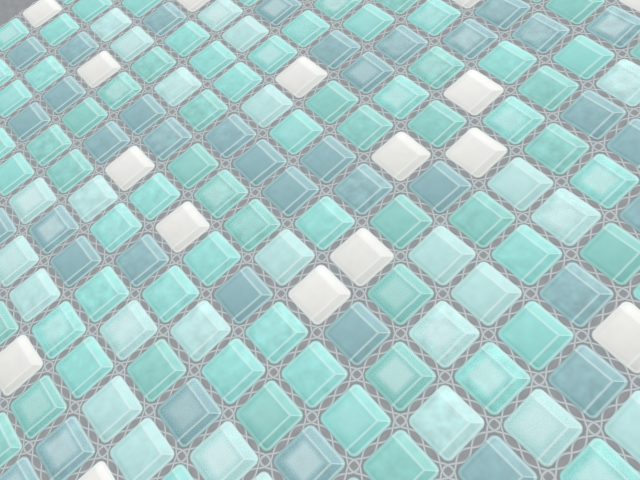
Give the GLSL for this texture, as a Shadertoy shader.

```glsl
const vec3 WHITE = vec3(.91, .91, .895);
const vec3 PALE  = vec3(.73, .885, .88);
const vec3 AQUA  = vec3(.61, .86, .84);
const vec3 TEAL  = vec3(.58, .81, .785);
const vec3 BLUE  = vec3(.58, .725, .745);
const vec3 HOLE  = vec3(.59, .605, .615);
const vec3 MESH  = vec3(.79, .83, .84);

vec2 hash2(vec2 p) {
    vec3 q = fract(p.xyx * vec3(.1031, .1030, .0973));
    q += dot(q, q.yzx + 33.33);
    return fract((q.xx + q.yz) * q.zy);
}

float corner(vec2 cell, vec2 f, vec2 o) {
    return dot(hash2(cell + o) * 2. - 1., f - o);
}

float gradientNoise(vec2 p) {
    vec2 c = floor(p), f = p - c, s = f * f * f * (f * (f * 6. - 15.) + 10.);
    return mix(mix(corner(c, f, vec2(0)), corner(c, f, vec2(1, 0)), s.x),
               mix(corner(c, f, vec2(0, 1)), corner(c, f, vec2(1)), s.x), s.y);
}

float roundBox(vec2 p, float halfSize, float radius) {
    vec2 q = abs(p) - halfSize + radius;
    return length(max(q, 0.)) + min(max(q.x, q.y), 0.) - radius;
}

// One white tile per block of nine, glass tints elsewhere
vec3 tileColor(vec2 id) {
    vec2 block = floor((id + .5) / 3.);
    if (distance(id - 3. * block, floor(3. * hash2(block + 7.))) < .5) return WHITE;
    float pick = hash2(id + 41.).x;
    return pick < .29 ? BLUE : pick < .54 ? TEAL : pick < .82 ? AQUA : PALE;
}

// Looping strand that runs along one gap
float strand(float across, float along) {
    float s = abs(fract(across) - .5);
    return abs(s - .075 * abs(sin(9.42478 * along)));
}

vec3 shadeTile(vec2 f, vec2 g, vec2 id, float d, float px) {
    vec3 col = tileColor(id);
    vec2 rnd = hash2(id + 83.);
    float glass = step(col.r, .85);

    // Cloudy glass and fine glitter
    float cloud = gradientNoise(g * 5. + 9. * rnd) + .5 * gradientNoise(g * 11. + 20.);
    col += cloud * mix(.02, .10, glass * rnd.x) * vec3(.6, 1, 1);
    col += glass * step(.7, rnd.y) * .06 * gradientNoise(g * 42.);
    col += .06 * (f.y - f.x) + .025 * (rnd.x - .5);

    // Soft reflected pane
    float pane = smoothstep(.06, -.06, roundBox(f + vec2(.06, .04), .22, .04));
    col = mix(col, vec3(.9, .95, .95), pane * glass * .45 * smoothstep(.55, .95, rnd.y));

    // Two bevels on the right, split by a bright ridge
    float reach = max(f.x, f.y);
    float bevel = smoothstep(.25 - px, .25 + px, reach);
    float upper = smoothstep(-px, px, f.y - f.x);
    col += bevel * mix(-.025, .055, upper);
    float ridge = smoothstep(.014 + px, .004, abs(reach - .25));
    float miter = bevel * smoothstep(.012 + px, .002, abs(f.x - f.y));
    col = mix(col, vec3(.94, .97, .96), .42 * max(ridge, miter));

    // Dim left walls and glinting outer rim
    float wall = smoothstep(.30, .40, max(-f.x, -f.y));
    col -= wall * mix(.03, .055, glass) * vec3(1, .8, .8);
    float rim = smoothstep(.02 + px, .005, abs(d + .03));
    col = mix(col, vec3(.9, .95, .94), rim * (.22 + .22 * bevel));
    return col;
}

void mainImage(out vec4 fragColor, in vec2 fragCoord) {
    // Perspective from the canvas to the tile grid
    mat3 view = mat3(.0483, -.0931, -.0414,
                     .0958, .0830, .0153,
                     .7517, .4653, 1.);
    vec3 q = inverse(view) * vec3(fragCoord / iResolution.y, 1.);
    vec2 g = q.xy / q.z;
    float px = .6 * length(fwidth(g));
    vec2 id = floor(g + .5);

    // Slightly loose placement
    vec2 rnd = hash2(id + 17.) - .5;
    vec2 f = g - id - .03 * rnd;
    f += .05 * rnd.x * vec2(-f.y, f.x);
    f += .008 * gradientNoise(g * 4.);
    float d = roundBox(f, .435 + .012 * rnd.y, .11);

    // Backing with mesh
    vec3 col = HOLE + .04 * gradientNoise(g * 6.);
    float mesh = min(strand(g.x, g.y), strand(g.y, g.x));
    float onSheet = step(-11.5, id.x);
    col = mix(col, MESH, onSheet * .85 * smoothstep(.016 + px, .016 - px, mesh));
    col -= .03 * onSheet * smoothstep(.05, 0., d);

    float cover = onSheet * smoothstep(px, -px, d);
    col = mix(col, shadeTile(f, g, id, d, px), cover);
    fragColor = vec4(clamp(col, 0., 1.), 1.);
}
```
